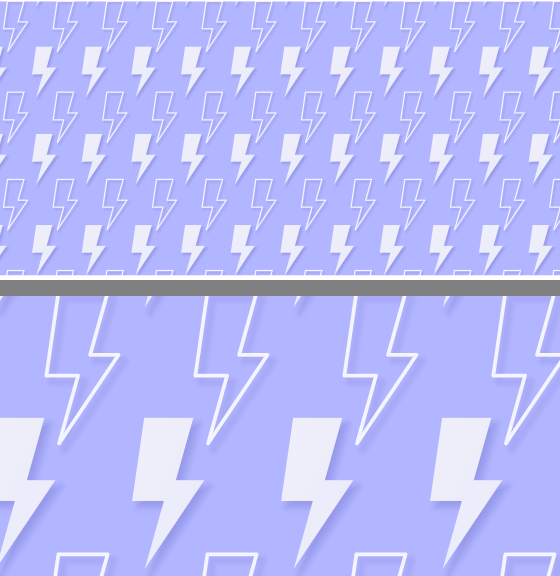
Top, the full canvas; bottom, a detail of the centre.
A Shadertoy shader for this pattern:

```glsl
const float SHEET_HEIGHT = 384.0;           // design units per canvas height
const vec2 PERIOD = vec2(68.1, 122.3);      // spacing of bolts in one layer
const vec2 SOLID_ORIGIN = vec2(44.0, 64.0);
const vec2 OUTLINE_ORIGIN = vec2(4.8, 126.4);
const vec2 BOLT_SIZE = vec2(33.0, 69.0);
const float ODD_ROW_LIFT = 2.6;             // alternate rows sit slightly higher
const float LINE_HALF_WIDTH = 0.85;
const vec2 SHADOW_OFFSET = vec2(2.6, 2.8);
const float SHADOW_BLUR = 3.6;
const float TOP_MARGIN = 2.0;
const float BOTTOM_MARGIN = 6.5;

const vec3 BACKGROUND = vec3(0.70, 0.71, 1.00);
const vec3 SHADOW = vec3(0.59, 0.60, 0.92);
const vec3 BOLT_LIGHT = vec3(0.94, 0.94, 0.985);
const vec3 BOLT_DARK = vec3(0.915, 0.92, 0.975);
const vec3 LINE_COLOR = vec3(0.96, 0.96, 1.00);
const vec3 MARGIN_COLOR = vec3(1.0);

// Signed distance to the bolt, y pointing down from its top edge
float boltDistance(vec2 p) {
    vec2 corners[7] = vec2[7](
        vec2(5.5, 0.0), vec2(28.0, 0.0), vec2(20.0, 28.5), vec2(33.0, 28.5),
        vec2(5.8, 69.0), vec2(14.5, 38.0), vec2(0.0, 38.0));
    float nearest = 1e9;
    float side = 1.0;
    for (int i = 0; i < 7; i++) {
        vec2 a = corners[i];
        vec2 b = corners[(i + 6) % 7];
        vec2 edge = b - a;
        vec2 rel = p - a;
        vec2 gap = rel - edge * clamp(dot(rel, edge) / dot(edge, edge), 0.0, 1.0);
        nearest = min(nearest, dot(gap, gap));
        bvec3 crossing = bvec3(p.y >= a.y, p.y < b.y, edge.x * rel.y > edge.y * rel.x);
        if (all(crossing) || all(not(crossing))) side = -side;
    }
    return side * sqrt(nearest);
}

// Position inside the nearest repeat of a layer
vec2 repeatCell(vec2 p, vec2 origin) {
    vec2 rel = p - origin;
    float row = round((rel.y - 0.5 * BOLT_SIZE.y) / PERIOD.y);
    rel.y -= row * PERIOD.y - ODD_ROW_LIFT * mod(row, 2.0);
    float pad = 0.5 * (PERIOD.x - BOLT_SIZE.x);
    rel.x = mod(rel.x + pad, PERIOD.x) - pad;
    return rel;
}

float coverage(float d, float pixel) {
    return clamp(0.5 - d / pixel, 0.0, 1.0);
}

void mainImage(out vec4 fragColor, in vec2 fragCoord) {
    float pixel = SHEET_HEIGHT / iResolution.y;
    vec2 p = fragCoord * pixel;
    p.y = SHEET_HEIGHT - p.y;

    vec2 solidCell = repeatCell(p, SOLID_ORIGIN);
    vec2 outlineCell = repeatCell(p, OUTLINE_ORIGIN);

    // Soft shadows
    float solidShade = boltDistance(solidCell - SHADOW_OFFSET);
    float outlineShade = abs(boltDistance(outlineCell - SHADOW_OFFSET));
    float shade = 1.0 - smoothstep(-SHADOW_BLUR, SHADOW_BLUR, solidShade);
    float lineShade = 0.4 * (1.0 - smoothstep(0.0, SHADOW_BLUR, outlineShade));
    vec3 color = mix(BACKGROUND, SHADOW, max(shade, lineShade));

    // Outlined bolts
    float line = abs(boltDistance(outlineCell)) - LINE_HALF_WIDTH;
    color = mix(color, LINE_COLOR, coverage(line, pixel));

    // Solid bolts with a faint diagonal sheen
    float sheen = clamp(dot(solidCell / BOLT_SIZE, vec2(0.5)), 0.0, 1.0);
    vec3 fill = mix(BOLT_LIGHT, BOLT_DARK, sheen);
    color = mix(color, fill, coverage(boltDistance(solidCell), pixel));

    // Blank strips along the top and bottom
    float strip = max(TOP_MARGIN - p.y, p.y - SHEET_HEIGHT + BOTTOM_MARGIN);
    color = mix(color, MARGIN_COLOR, coverage(-strip, pixel));

    fragColor = vec4(color, 1.0);
}
```
